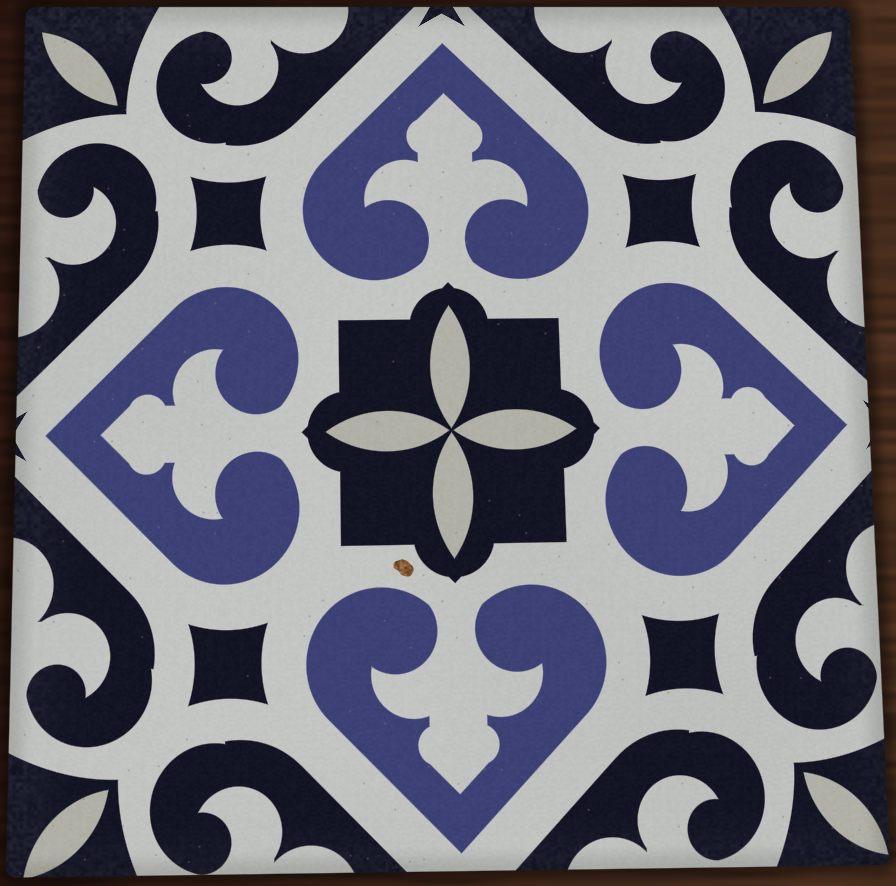
A Shadertoy shader for this pattern:

```glsl
// A patterned cement tile on dark wood: four blue hearts round a dark rosette.
// The canvas is mapped into tile space by an inverse perspective, then folded
// into one eighth, where each motif is built from circles, wedges and vesicas.

float hash(vec2 p) {
    return fract(sin(dot(p, vec2(127.1, 311.7))) * 43758.5453);
}

float noise(vec2 p) {
    vec2 i = floor(p), f = fract(p);
    f = f * f * (3.0 - 2.0 * f);
    return mix(mix(hash(i), hash(i + vec2(1, 0)), f.x),
               mix(hash(i + vec2(0, 1)), hash(i + vec2(1, 1)), f.x), f.y);
}

float circle(vec2 p, vec2 center, float r) { return length(p - center) - r; }

float box(vec2 p, vec2 lo, vec2 hi) {
    vec2 d = max(lo - p, p - hi);
    return max(d.x, d.y);
}

// Pointed leaf along x
float vesica(vec2 p, float halfLength, float halfWidth) {
    float r = (halfLength * halfLength + halfWidth * halfWidth) / (2.0 * halfWidth);
    return length(vec2(p.x, abs(p.y) + r - halfWidth)) - r;
}

// Circle drawn out to a right-angled point on the x axis
float pointedLobe(vec2 p, float tip, vec2 center, float r) {
    float wedge = max(p.x + p.y - tip, center.x - center.y - p.x + p.y) * 0.707;
    return min(circle(p, center, r), wedge);
}

float heart(vec2 p) {
    float body = pointedLobe(p, 1.0, vec2(0.56, 0.184), 0.181);
    float curl = circle(p, vec2(0.483, 0.148), 0.102);
    // Lily cut out of the heart: bud, waist, arm and open stem
    float lily = pointedLobe(p, 0.866, vec2(0.752, 0.05), 0.048);
    lily = min(lily, box(p, vec2(0.55, -1.0), vec2(0.75, 0.07)));
    lily = min(lily, circle(p, vec2(0.586, 0.105), 0.104));
    lily = min(lily, box(p, vec2(0.3, -1.0), vec2(0.58, 0.148)));
    return max(body, -max(lily, -curl));
}

float scroll(vec2 p) {
    float band = max(max(1.17 - p.x - p.y, 0.41 - p.x + p.y) * 0.707, p.y - 0.45);
    float bend = max(circle(p, vec2(0.938, 0.528), 0.209), p.y - 0.56);
    float body = min(min(band, bend), circle(p, vec2(0.885, 0.587), 0.15));
    float curl = circle(p, vec2(0.962, 0.615), 0.07);
    // Light hollow inside the curl and the bay beside it
    float hollow = min(circle(p, vec2(0.94, 0.53), 0.105), circle(p, vec2(1.09, 0.36), 0.117));
    hollow = min(hollow, box(p, vec2(0.98, 0.444), vec2(2.0, 0.615)));
    return max(body, -max(hollow, -curl));
}

float rosette(vec2 p) {
    return min(p.x - 0.278, pointedLobe(p, 0.372, vec2(0.258, 0.0), 0.1));
}

float smallSquare(vec2 p) {
    vec2 d = abs(p - 0.553);
    return max(d.x - 0.08 - 1.7 * d.y * d.y, d.y - 0.08 - 1.7 * d.x * d.x);
}

float cornerPiece(vec2 p) {
    float bow = max(p.x - 0.813, 0.0);
    return 0.813 - bow * bow - p.y;
}

float cover(float d, float blur) { return clamp(0.5 - d / blur, 0.0, 1.0); }

void mainImage(out vec4 fragColor, in vec2 fragCoord) {
    // Canvas space: x right, y down, width 1
    vec2 uv = fragCoord / iResolution.xy;
    vec2 s = vec2(uv.x, (1.0 - uv.y) * 0.9896);
    float blur = 1.3 / iResolution.x;

    // Inverse perspective into tile space, then fold to one eighth
    mat2 view = mat2(0.4538 - 0.0131 * s.x, -0.0131 * s.y,
                     0.0446 * s.x - 0.0117, 0.4301 + 0.0446 * s.y);
    vec2 t = inverse(view) * (s - vec2(0.5039, 0.4805));
    vec2 p = abs(t);
    if (p.y > p.x) p = p.yx;
    vec2 diagonal = vec2(p.x + p.y, p.x - p.y) * 0.7071;
    float tileBlur = blur * 2.2;

    // Printed layers
    float grain = noise(s * 380.0) - 0.5;
    vec3 cream = vec3(0.755, 0.765, 0.752) + 0.03 * (noise(s * 5.0) - 0.5);
    vec3 ink = vec3(0.075, 0.08, 0.14) + 0.09 * smoothstep(0.9, 1.1, p.x) * noise(s * 250.0);
    vec3 blue = vec3(0.24, 0.255, 0.46);
    float dark = min(min(rosette(p), smallSquare(p)), min(scroll(p), cornerPiece(p)));
    float petals = min(vesica(p - vec2(0.159, 0.0), 0.154, 0.05),
                       vesica(diagonal - vec2(1.319, 0.0), 0.138, 0.046));
    vec3 color = mix(cream, blue, cover(heart(p), tileBlur));
    color = mix(color, ink, cover(dark, tileBlur));
    color = mix(color, vec3(0.69, 0.69, 0.65), cover(petals, tileBlur));

    // Grain, scattered dust and one brown chip
    color += grain * 0.025;
    vec2 cell = floor(s * 60.0);
    vec2 spot = vec2(hash(cell + 3.0), hash(cell + 9.0)) * 0.6 + 0.2;
    float dust = cover(length(fract(s * 60.0) - spot) - 0.06, 0.1) * step(0.95, hash(cell));
    color = mix(color, vec3(0.5, 0.48, 0.44), dust * 0.5);
    vec2 chip = mat2(0.9, -0.44, 0.44, 0.9) * (s - vec2(0.4505, 0.6335));
    float chipEdge = length(chip * vec2(1.0, 1.7)) - 0.013 - 0.005 * (noise(s * 160.0) - 0.5);
    color = mix(color, vec3(0.5, 0.34, 0.2) + grain * 0.3, cover(chipEdge, blur));

    // Rounded tile outline, soft rim shade and wooden ground
    vec2 lo = vec2(0.0288 - 0.0228 * s.y, 0.0078);
    vec2 hi = vec2(0.9476 + 0.0476 * s.y, 0.9805 - 0.0145 * s.x);
    vec2 q = max(lo - s, s - hi) + 0.012;
    float edge = length(max(q, 0.0)) + min(max(q.x, q.y), 0.0) - 0.012;
    color *= 1.0 - 0.12 * smoothstep(-0.03, 0.0, edge);
    vec3 wood = mix(vec3(0.17, 0.09, 0.06), vec3(0.27, 0.17, 0.11), s.x);
    wood *= 0.8 + 0.4 * noise(s * vec2(12.0, 130.0));
    wood *= 0.6 + 0.4 * smoothstep(0.0, 0.02, edge);
    fragColor = vec4(mix(wood, color, cover(edge, blur)), 1.0);
}
```
